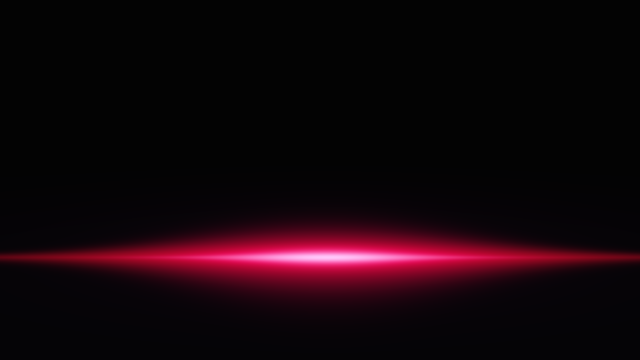
Write a Shadertoy shader that draws this background.

```glsl
// Lengths are fractions of the canvas height
const vec2 FLARE_CENTER = vec2(0.512, 0.285);   // fraction of the canvas
const vec3 NIGHT_TOP = vec3(0.010, 0.010, 0.011);
const vec3 NIGHT_LOW = vec3(0.018, 0.014, 0.024);
const vec3 HAZE_VIOLET = vec3(0.035, 0.004, 0.030);
const vec3 GLOW_RED = vec3(0.92, 0.005, 0.20);
const vec3 EDGE_RED = vec3(0.92, 0.02, 0.13);
const vec3 HALO_MAGENTA = vec3(0.98, 0.05, 0.50);
const vec3 CORE_PINK = vec3(1.0, 0.78, 0.98);
const float GLOW_REACH = 0.90;      // fade of brightness along the line
const float GLOW_TAPER = 0.56;      // narrowing of the glow along the line
const float GLOW_ABOVE = 0.058;
const float GLOW_BELOW = 0.066;
const float LINE_WIDTH = 0.007;
const float HALO_LENGTH = 0.36;
const float HALO_WIDTH = 0.021;
const float CORE_LENGTH = 0.27;
const float CORE_WIDTH = 0.013;

float bell(float x, float width) {
    float t = x / width;
    return exp(-t * t);
}

// Horizontal streak whose thickness shrinks away from the middle
float streak(vec2 p, float len, float width, float minWidth) {
    return bell(p.x, len) * bell(p.y, minWidth + width * bell(p.x, len));
}

void mainImage(out vec4 fragColor, in vec2 fragCoord) {
    vec2 uv = fragCoord / iResolution.xy;
    vec2 p = (uv - FLARE_CENTER) * vec2(iResolution.x / iResolution.y, 1.0);

    // Dark ground with a faint violet haze
    vec3 color = mix(NIGHT_LOW, NIGHT_TOP, smoothstep(0.25, 0.6, uv.y));
    color += HAZE_VIOLET * bell(p.x, 0.65) * bell(p.y, 0.15);

    // Broad red glow, softer below the line
    float side = smoothstep(-0.01, 0.01, p.y);
    float spread = mix(GLOW_BELOW, GLOW_ABOVE, side);
    float thickness = LINE_WIDTH + spread * bell(p.x, GLOW_TAPER);
    float falloff = exp(-pow(abs(p.y) / thickness, mix(1.5, 1.8, side)));
    float glow = bell(p.x, GLOW_REACH) * falloff;
    vec3 glowColor = mix(GLOW_RED, EDGE_RED, smoothstep(0.25, 0.8, abs(p.x)));
    color += glowColor * glow;

    // Magenta halo and pale core
    float halo = streak(p, HALO_LENGTH, HALO_WIDTH, 0.003);
    float core = streak(p, CORE_LENGTH, CORE_WIDTH, 0.003);
    color = mix(color, HALO_MAGENTA, min(halo * 1.1, 1.0));
    color = mix(color, CORE_PINK, core);

    fragColor = vec4(clamp(color, 0.0, 1.0), 1.0);
}
```
